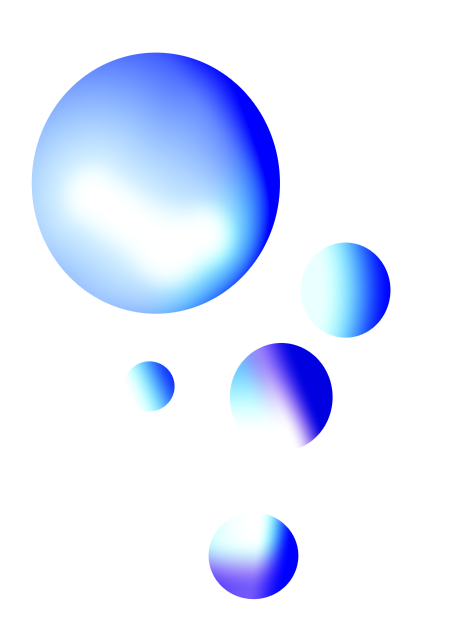
This background is drawn by a Shadertoy shader. Its source:

```glsl
// Five glossy blue balls on a white page. Each ball is an ellipse with its own
// soft tone field (0 = white, 1 = deep blue), built from smooth ramps and a
// bent highlight, then coloured by one formula with an azure or violet tint.

// Centre xy and radii zw, as fractions of the canvas
const int BALL_COUNT = 5;
const vec4 BALLS[BALL_COUNT] = vec4[](
    vec4(0.3330, 0.7138, 0.2652, 0.2040),
    vec4(0.7384, 0.5467, 0.0959, 0.0743),
    vec4(0.3191, 0.3963, 0.0539, 0.0391),
    vec4(0.6009, 0.3794, 0.1098, 0.0847),
    vec4(0.5416, 0.1317, 0.0959, 0.0678));

const vec3 PAGE = vec3(1.0);
const vec3 AZURE = vec3(-0.10, 0.09, 0.0);   // tints, strongest at mid tone
const vec3 VIOLET = vec3(0.11, -0.15, -0.02);
const float GREEN_CURVE = 1.55;              // how late green fades out

// Bent highlight of the large ball, in ball units
const vec2 GLOW_LEFT = vec2(-0.50, -0.10);
const vec2 GLOW_MID = vec2(0.10, -0.50);
const vec2 GLOW_RIGHT = vec2(0.38, -0.40);
const float GLOW_BLEND = 0.22;

float segmentDistance(vec2 p, vec2 a, vec2 b) {
    vec2 ab = b - a;
    return length(p - a - ab * clamp(dot(p - a, ab) / dot(ab, ab), 0.0, 1.0));
}

float smoothMin(float a, float b, float k) {
    float h = max(k - abs(a - b), 0.0) / k;
    return min(a, b) - 0.25 * k * h * h;
}

// White to deep blue, with a tint in the middle tones
vec3 toneColor(float tone, vec3 tint) {
    float t = clamp(tone, 0.0, 1.0);
    vec3 base = vec3(1.0 - t, 1.0 - pow(t, GREEN_CURVE), 1.0);
    return clamp(base + tint * 4.0 * t * (1.0 - t), 0.0, 1.0);
}

// Shade grows away from the highlight, fastest toward the lower right
vec3 largeBall(vec2 p) {
    float d = smoothMin(segmentDistance(p, GLOW_LEFT, GLOW_MID),
                        segmentDistance(p, GLOW_MID, GLOW_RIGHT), GLOW_BLEND);
    d = max(d, 0.0);
    float side = dot(p, vec2(0.85, -0.5));
    float rate = 0.62 + 1.15 * pow(max(side + 0.1, 0.0), 2.0);
    float rim = 0.2 * smoothstep(0.6, 1.0, dot(p, vec2(0.8, 0.6)));
    float tone = rate * d * smoothstep(0.0, 0.32, d) + rim;
    return toneColor(tone, AZURE * smoothstep(0.3, 0.8, side));
}

// Pale left side, blue right side
vec3 sideLitBall(vec2 p) {
    float ramp = smoothstep(-0.6, 1.05, p.x + 0.15 * p.y * p.y);
    return toneColor(0.06 + 0.94 * ramp, AZURE);
}

// Slanted ramp from lower left to upper right
vec3 smallBall(vec2 p) {
    float ramp = smoothstep(-0.9, 1.1, dot(p, vec2(0.9, 0.4)));
    return toneColor(0.9 * ramp, AZURE);
}

// Azure top left, white base, violet seam and a dark right side
vec3 seamBall(vec2 p) {
    float across = p.x + 0.4 * p.y;
    float sky = 0.5 * smoothstep(-0.7, 0.8, p.y);
    float dark = smoothstep(-0.15, 0.6, across);
    vec3 tint = mix(AZURE, VIOLET, smoothstep(-0.7, 0.0, across));
    vec3 color = toneColor(mix(sky, 1.0, dark), tint);
    color.b -= 0.12 * dark * dark;
    return color;
}

// White crown, violet base and a dark right side
vec3 crownBall(vec2 p) {
    float base = 0.65 * (1.0 - smoothstep(-0.8, 0.45, p.y)) + 0.15 * p.x * p.x;
    float dark = smoothstep(0.0, 0.8, p.x - 0.15 * p.y);
    vec3 tint = mix(VIOLET, AZURE, smoothstep(-0.5, 0.5, p.y));
    return toneColor(mix(base, 1.0, dark), tint);
}

vec3 ballColor(int index, vec2 p) {
    if (index == 0) return largeBall(p);
    if (index == 1) return sideLitBall(p);
    if (index == 2) return smallBall(p);
    if (index == 3) return seamBall(p);
    return crownBall(p);
}

void mainImage(out vec4 fragColor, in vec2 fragCoord) {
    vec2 uv = fragCoord / iResolution.xy;
    vec3 color = PAGE;

    // Lay each ball on the page with a one-pixel soft edge
    for (int i = 0; i < BALL_COUNT; i++) {
        vec4 ball = BALLS[i];
        vec2 p = (uv - ball.xy) / ball.zw;
        vec2 radius = ball.zw * iResolution.xy;
        float inside = (1.0 - length(p)) * min(radius.x, radius.y);
        float cover = clamp(inside + 0.5, 0.0, 1.0);
        if (cover > 0.0) color = mix(color, ballColor(i, p), cover);
    }
    fragColor = vec4(color, 1.0);
}
```
